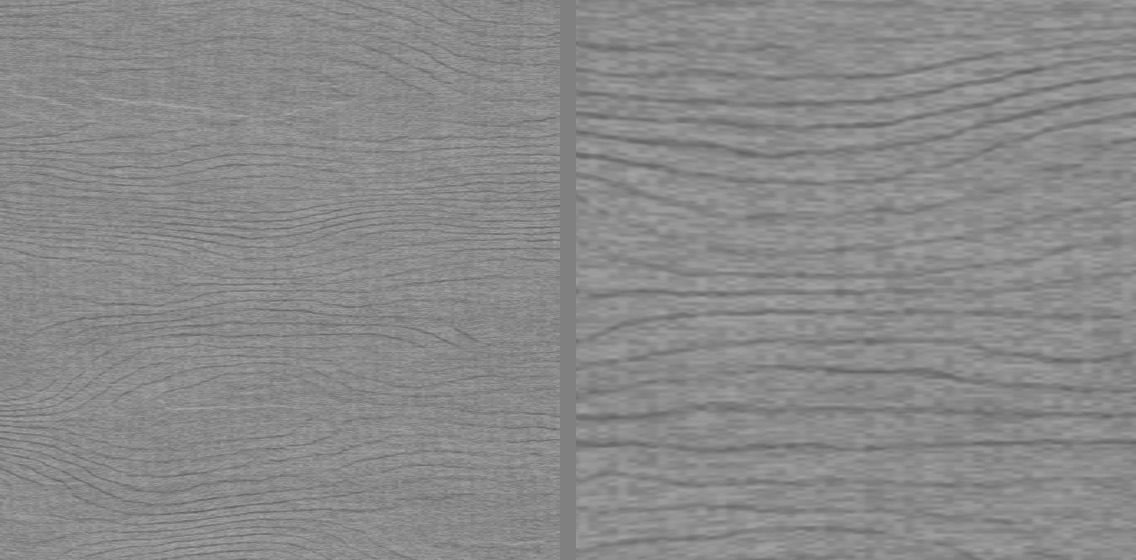
Left, the full canvas; right, a detail of the centre.
Reproduce this texture map procedurally as a three.js fragment shader.

```glsl
varying vec2 vUv;

const vec3 BASE_COLOR = vec3(0.541);
const float RING_COUNT = 40.0;
const float BROAD_WARP = 9.0;      // bends rings into long pointed arches
const float MEDIUM_WARP = 2.2;
const float EDGE_JITTER = 0.28;    // frays the ridge edges
const float RIDGE_FALL = 0.80;     // where each ridge starts to drop
const vec2 LIGHT_STEP = vec2(0.0007, 0.0028);
const float RELIEF_CONTRAST = 0.115;
const float FIBRE_CONTRAST = 0.085;
const float GRAIN_CONTRAST = 0.095;
const float TONE_CONTRAST = 0.025;

float hash(vec2 p) {
  return fract(sin(dot(p, vec2(127.1, 311.7))) * 43758.5453);
}

float noise(vec2 p) {
  vec2 cell = floor(p);
  vec2 f = fract(p);
  vec2 w = f * f * f * (f * (f * 6.0 - 15.0) + 10.0);
  float low = mix(hash(cell), hash(cell + vec2(1.0, 0.0)), w.x);
  float high = mix(hash(cell + vec2(0.0, 1.0)), hash(cell + vec2(1.0, 1.0)), w.x);
  return mix(low, high, w.y);
}

// Gentle sway shared by rings and fibres
vec2 sway(vec2 p) {
  float lift = noise(p * vec2(2.3, 2.0) + 4.7) - 0.5;
  return vec2(p.x, p.y + 0.045 * lift);
}

// Continuous ring index across the board
float ringField(vec2 p) {
  float field = p.y * RING_COUNT;
  field += BROAD_WARP * noise(p * vec2(1.8, 5.0) + 11.3);
  field += MEDIUM_WARP * noise(p * vec2(4.5, 13.0) + 27.9);
  field += EDGE_JITTER * (noise(p * vec2(22.0, 60.0)) - 0.5);
  field += 0.5 * EDGE_JITTER * (noise(p * vec2(60.0, 210.0)) - 0.5);
  return field;
}

// Slow rise and quick fall within every ring
float ridgeHeight(vec2 p) {
  float t = fract(ringField(p));
  return t * (1.0 - smoothstep(RIDGE_FALL, 1.0, t));
}

void main() {
  vec2 p = sway(vUv);

  // Ridges lit from one side, fading in and out along the grain
  float slope = ridgeHeight(p - LIGHT_STEP) - ridgeHeight(p + LIGHT_STEP * 0.2);
  float strength = mix(0.25, 1.15, noise(p * vec2(5.0, 22.0) + 53.1));
  float shade = -RELIEF_CONTRAST * strength * slope;

  // Long fibres and fine tooth
  float fibre = 0.6 * noise(p * vec2(24.0, 330.0)) + 0.4 * noise(p * vec2(60.0, 210.0) + 8.4);
  float grain = noise(p * vec2(170.0, 510.0) + 3.6);
  shade += FIBRE_CONTRAST * (fibre - 0.5) + GRAIN_CONTRAST * (grain - 0.5);

  // Faint broad bands
  shade += TONE_CONTRAST * (noise(p * vec2(3.0, 16.0) + 71.2) - 0.5);

  gl_FragColor = vec4(BASE_COLOR + shade, 1.0);
}
```
